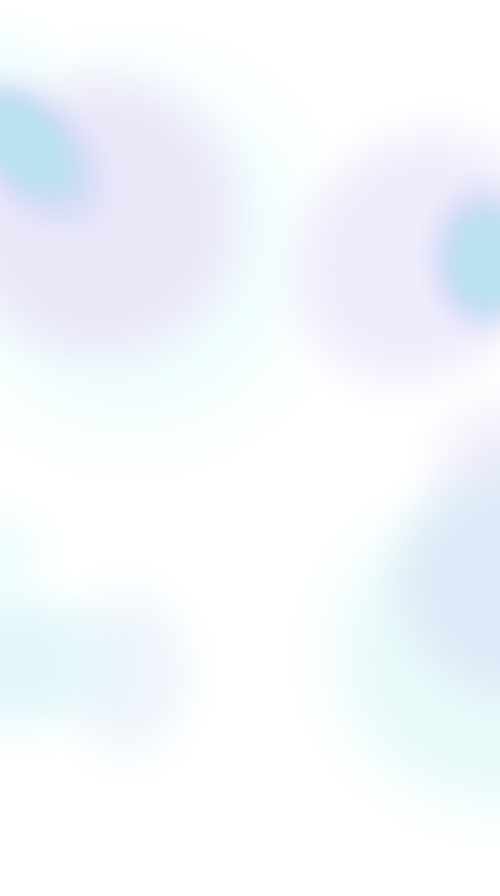
Reproduce this background procedurally as a Shadertoy shader.

```glsl
// Palette
const vec3 PAPER = vec3(0.995, 1.0, 1.0);
const vec3 MINT = vec3(0.94, 0.99, 0.992);
const vec3 AQUA_MIST = vec3(0.91, 0.98, 0.98);
const vec3 AQUA = vec3(0.89, 0.97, 0.98);
const vec3 LAVENDER = vec3(0.92, 0.905, 0.975);
const vec3 PALE_LAVENDER = vec3(0.942, 0.928, 0.986);
const vec3 PERIWINKLE = vec3(0.81, 0.86, 0.97);
const vec3 CYAN = vec3(0.73, 0.885, 0.94);
const vec3 ICE_BLUE = vec3(0.87, 0.918, 0.97);
const vec3 HAZE = vec3(0.935, 0.96, 0.985);

// Layout: canvas is ASPECT wide and 1 high
const float ASPECT = 0.5586;
const float TILT = 0.8;
const float CRISP = 0.32;
const float SOFT = 0.48;
const float DIFFUSE = 0.9;

// Coverage of a blurred, rotated ellipse; blur is a fraction of its radii
float softEllipse(vec2 p, vec2 center, vec2 radii, float angle, float blur) {
    float c = cos(angle), s = sin(angle);
    vec2 d = p - center;
    vec2 q = vec2(c * d.x + s * d.y, c * d.y - s * d.x) / radii;
    return 1.0 - smoothstep(1.0 - blur, 1.0 + blur, length(q));
}

void glow(inout vec3 color, vec3 tint, vec2 p, vec2 center, vec2 radii, float angle, float blur) {
    color = mix(color, tint, softEllipse(p, center, radii, angle, blur));
}

void mainImage(out vec4 fragColor, in vec2 fragCoord) {
    vec2 p = fragCoord / iResolution.xy * vec2(ASPECT, 1.0);
    vec3 color = PAPER;

    // Upper left: mint halo, lavender disc, tilted cyan core
    glow(color, MINT, p, vec2(0.144, 0.719), vec2(0.19), 0.0, 0.4);
    glow(color, MINT, p, vec2(0.013, 0.915), vec2(0.04), 0.0, DIFFUSE);
    glow(color, LAVENDER, p, vec2(0.111, 0.758), vec2(0.152), 0.0, CRISP);
    glow(color, PERIWINKLE, p, vec2(0.037, 0.830), vec2(0.085, 0.054), -TILT, SOFT);
    glow(color, CYAN, p, vec2(0.027, 0.842), vec2(0.066, 0.036), -TILT, SOFT);

    // Upper right: pale lavender disc with an upright core
    glow(color, PALE_LAVENDER, p, vec2(0.468, 0.713), vec2(0.145, 0.128), TILT, CRISP);
    glow(color, PERIWINKLE, p, vec2(0.538, 0.713), vec2(0.054, 0.072), 0.0, SOFT);
    glow(color, CYAN, p, vec2(0.544, 0.708), vec2(0.038, 0.053), 0.0, SOFT);

    // Lower right: aqua mist under ice blue
    glow(color, PALE_LAVENDER, p, vec2(0.560, 0.478), vec2(0.06), 0.0, DIFFUSE);
    glow(color, AQUA_MIST, p, vec2(0.561, 0.270), vec2(0.18, 0.165), 0.0, 0.35);
    glow(color, ICE_BLUE, p, vec2(0.574, 0.351), vec2(0.124), 0.0, 0.38);

    // Lower left: haze and aqua
    glow(color, MINT, p, vec2(0.0, 0.380), vec2(0.04), 0.0, DIFFUSE);
    glow(color, HAZE, p, vec2(0.141, 0.249), vec2(0.065, 0.082), 0.0, 0.6);
    glow(color, AQUA, p, vec2(0.015, 0.262), vec2(0.1, 0.07), 0.0, 0.6);

    fragColor = vec4(color, 1.0);
}
```
